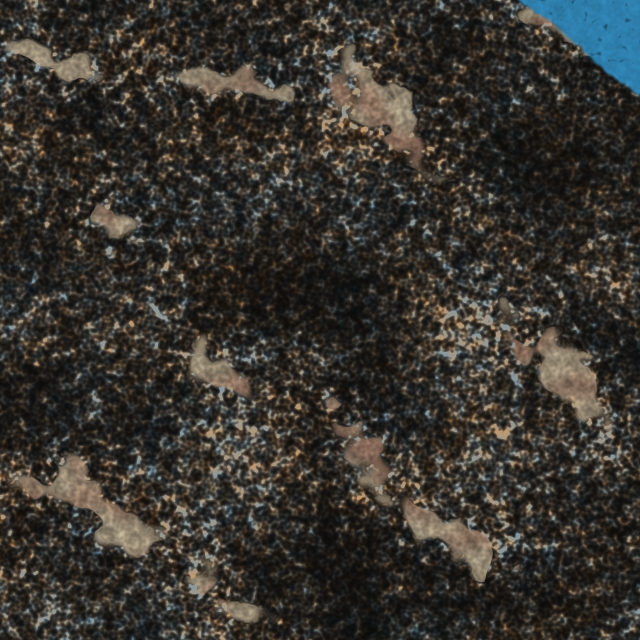
Give the GLSL for this texture, as a WebGL 2 fragment shader.

```glsl
#version 300 es
precision highp float;
// Dark speckled rock in thin section: fine grains, pale ragged flakes and a blue pore in one corner.

uniform vec2 u_resolution;
out vec4 fragColor;

// Rock matrix
const vec3  ROCK_TINT      = vec3(1.0, 0.925, 0.82);
const float TONE_FLOOR     = 0.04;
const float TONE_MEDIAN    = 0.125;
const float TONE_CEILING   = 0.62;
const float GRAIN_FREQ     = 44.0;
const float GRAIN_CONTRAST = 1.55;
const float ZONE_FREQ      = 4.5;
const float ZONE_CONTRAST  = 1.25;
const float HUE_SPREAD     = 0.34;

// Pale flakes
const vec3  FLAKE_CREAM    = vec3(0.62, 0.57, 0.48);
const vec3  FLAKE_PINK     = vec3(0.54, 0.42, 0.35);
const float FLAKE_CELLS    = 4.0;
const float FLAKE_PRESENCE = 0.55;
const float FLAKE_ANGLE    = -0.45;
const vec2  FLAKE_MIN      = vec2(0.025, 0.011);
const vec2  FLAKE_MAX      = vec2(0.150, 0.038);
const float FLAKE_SOFTNESS = 0.005;

// Pore
const vec3  PORE_BLUE      = vec3(0.18, 0.50, 0.68);
const vec2  PORE_NORMAL    = vec2(0.62, 0.785);
const float PORE_OFFSET    = 1.287;
const float PORE_SOFTNESS  = 0.004;

uint hashBits(ivec2 cell, uint seed) {
    uint h = uint(cell.x) * 0x9E37u + uint(cell.y) * 0x85EBCAu + seed * 0xC2B2u;
    h = (h ^ (h >> 15)) * 0x2C1B3Du;
    h = (h ^ (h >> 12)) * 0x297A2Du;
    return h ^ (h >> 15);
}

float hash(ivec2 cell, uint seed) {
    return float(hashBits(cell, seed) & 0xFFFFu) / 65535.0;
}

mat2 rotation(float angle) {
    float c = cos(angle), s = sin(angle);
    return mat2(c, s, -s, c);
}

float cornerSlope(ivec2 cell, vec2 offset) {
    float angle = 6.28318 * hash(cell, 1u);
    return dot(vec2(cos(angle), sin(angle)), offset);
}

float gradientNoise(vec2 p) {
    ivec2 i = ivec2(floor(p));
    vec2 f = fract(p);
    vec2 w = f * f * f * (f * (f * 6.0 - 15.0) + 10.0);
    float low  = mix(cornerSlope(i, f), cornerSlope(i + ivec2(1, 0), f - vec2(1, 0)), w.x);
    float high = mix(cornerSlope(i + ivec2(0, 1), f - vec2(0, 1)),
                     cornerSlope(i + ivec2(1, 1), f - vec2(1, 1)), w.x);
    return mix(low, high, w.y);
}

// Octaves are turned against each other to hide the lattice.
float layeredNoise(vec2 p, int octaves, float gain) {
    float sum = 0.0, weight = 1.0;
    for (int i = 0; i < octaves; i++) {
        sum += weight * gradientNoise(p);
        p = rotation(0.9) * p * 1.83 + 17.3;
        weight *= gain;
    }
    return sum;
}

// Approximate distance to the nearest scattered flake, negative inside.
float flakeDistance(vec2 p) {
    ivec2 home = ivec2(floor(p * FLAKE_CELLS));
    float nearest = 1.0;
    for (int y = -1; y <= 1; y++)
    for (int x = -1; x <= 1; x++) {
        ivec2 cell = home + ivec2(x, y);
        if (hash(cell, 2u) > FLAKE_PRESENCE) continue;
        vec2 jitter = mix(vec2(0.2), vec2(0.8), vec2(hash(cell, 3u), hash(cell, 4u)));
        float size = hash(cell, 5u);
        vec2 radius = mix(FLAKE_MIN, FLAKE_MAX, size * size);
        float angle = FLAKE_ANGLE + 0.9 * (hash(cell, 6u) - 0.5);
        vec2 q = rotation(-angle) * (p - (vec2(cell) + jitter) / FLAKE_CELLS);
        nearest = min(nearest, (length(q / radius) - 1.0) * radius.y);
    }
    return nearest;
}

void main() {
    vec2 p = gl_FragCoord.xy / u_resolution.y;
    float grain = layeredNoise(p * GRAIN_FREQ, 3, 1.0);
    float zone = layeredNoise(p * ZONE_FREQ + 5.1, 3, 0.6);
    float hue = gradientNoise(p * 58.0 + 31.7) + 0.6 * gradientNoise(p * 9.0 + 12.4);

    // Flakes: bent outlines, ragged rims and eaten-out hollows
    vec2 bend = vec2(gradientNoise(p * 11.0 + 3.7), gradientNoise(p * 11.0 + 41.2));
    float flakeDist = flakeDistance(p + 0.05 * bend);
    float hollow = smoothstep(0.12, 0.42, gradientNoise(p * 17.0 + 8.3));
    float rim = flakeDist + 0.024 * gradientNoise(p * 30.0 + 2.9) + 0.006 * grain + 0.035 * hollow;
    float flake = 1.0 - smoothstep(-FLAKE_SOFTNESS, FLAKE_SOFTNESS, rim);
    float halo = exp(-28.0 * max(flakeDist, 0.0));

    // Matrix: skewed tones, darker next to the pore
    float poreDist = PORE_OFFSET - dot(p, PORE_NORMAL)
                   + 0.012 * gradientNoise(p * 14.0) + 0.004 * gradientNoise(p * 60.0);
    float shade = 0.45 * exp(-9.0 * max(poreDist, 0.0));
    float level = GRAIN_CONTRAST * (1.0 + 0.3 * halo) * grain + ZONE_CONTRAST * zone
                + 0.25 * halo - shade - 0.08;
    float tone = min(TONE_FLOOR + TONE_MEDIAN * exp(level), TONE_CEILING);
    vec3 tint = mix(ROCK_TINT, vec3(1.0, 0.97, 0.88), smoothstep(0.3, 0.6, tone));
    vec3 color = tone * tint * (1.0 + HUE_SPREAD * hue * vec3(1.0, 0.0, -1.0));

    // Flake surface: cream to pink, lightly mottled
    vec3 flakeColor = mix(FLAKE_CREAM, FLAKE_PINK, smoothstep(-0.15, 0.4, gradientNoise(p * 13.0 + 22.6)));
    color = mix(color, flakeColor * (1.0 + 0.22 * grain), 0.92 * flake);

    // Pore filling with faint dark specks
    float speck = smoothstep(0.25, 0.6, gradientNoise(p * 95.0 + 6.5));
    vec3 poreColor = PORE_BLUE * (1.0 + 0.08 * grain - 0.3 * speck);
    color = mix(poreColor, color, smoothstep(-PORE_SOFTNESS, PORE_SOFTNESS, poreDist));

    fragColor = vec4(color, 1.0);
}
```
